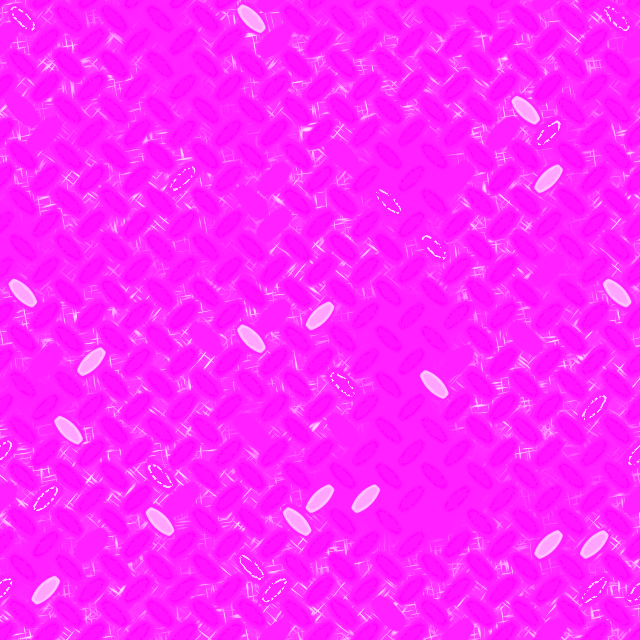
This pattern is drawn by a WebGL 2 fragment shader. Its source:

```glsl
#version 300 es
precision highp float;

uniform vec2 u_resolution;
out vec4 fragColor;

const float REPEATS = 14.0;
const vec2 LATTICE_SHIFT = vec2(0.0, 0.09);

// Green levels of the magenta ramp
const float SMOOTH_PLATE = 0.13;
const float TREAD_BODY = 0.085;
const float TREAD_RING = 0.025;
const float PALE_BODY = 0.64;
const float PALE_RIM = 0.76;
const float WORN_RING = 0.80;

float hash(vec2 cell, float seed) {
    vec3 h = fract(vec3(cell.xyx) * vec3(0.1031, 0.1030, 0.0973) + seed * 0.137);
    h += dot(h, h.yzx + 33.33);
    return fract((h.x + h.y) * h.z);
}

vec2 gradient(vec2 cell) {
    float angle = 6.2832 * hash(cell, 3.0);
    return vec2(cos(angle), sin(angle));
}

float gradientNoise(vec2 p) {
    vec2 i = floor(p), f = p - i;
    vec2 u = f * f * f * (f * (f * 6.0 - 15.0) + 10.0);
    vec2 e = vec2(1.0, 0.0);
    float low = mix(dot(gradient(i), f), dot(gradient(i + e.xy), f - e.xy), u.x);
    float high = mix(dot(gradient(i + e.yx), f - e.yx), dot(gradient(i + e.xx), f - e.xx), u.x);
    return mix(low, high, u.y);
}

vec2 rotate(vec2 p, float angle) {
    float c = cos(angle), s = sin(angle);
    return vec2(c * p.x + s * p.y, c * p.y - s * p.x);
}

float smoothMax(float a, float b, float k) {
    float h = max(k - abs(a - b), 0.0) / k;
    return max(a, b) + h * h * k * 0.25;
}

// Lens with blunt, rounded ends
float lozenge(vec2 p, float halfLength, float halfWidth, float radius) {
    vec2 q = abs(p);
    float flank = length(vec2(q.x, q.y + radius - halfWidth)) - radius;
    return smoothMax(flank, q.x - halfLength, 0.04);
}

float treadDistance(vec2 p, float tilt) {
    vec2 local = p - floor(p + 0.5);
    return lozenge(rotate(local, tilt), 0.375, 0.168, 0.83);
}

// Fine streaks along one direction and across it
float crossHatch(vec2 p, float angle) {
    vec2 q = rotate(p, angle);
    float along = gradientNoise(q * vec2(2.2, 19.0));
    float across = gradientNoise(q.yx * vec2(2.2, 19.0) + 41.0);
    return smoothstep(0.10, 0.55, max(along, across));
}

float scratchedPlate(vec2 p, float treadGap) {
    float wear = smoothstep(-0.32, 0.12, gradientNoise(p * 0.36 + 7.3));
    float halo = smoothstep(0.03, 0.11, treadGap + 0.09 * gradientNoise(p * 2.3));
    float direction = smoothstep(-0.15, 0.15, gradientNoise(p * 0.8 + 19.0));
    float streaks = mix(crossHatch(p, 0.16), crossHatch(p + 60.0, 0.87), direction);
    return SMOOTH_PLATE + wear * halo * (0.08 + 0.62 * streaks);
}

// Ordinary, pale, worn-outline and flat treads
float paintTread(float tone, vec2 p, float d, float seed, float pixel) {
    vec2 id = mod(floor(p + 0.5), REPEATS);
    float kind = hash(id, seed);
    float cover = 1.0 - smoothstep(-pixel, pixel, d);
    float wobble = gradientNoise(p * 7.0 + seed * 13.0);
    float grain = gradientNoise(p * 15.0 + seed * 29.0);
    float ringOffset = abs(d + 0.052 + 0.025 * wobble);
    float ring = 1.0 - smoothstep(0.020 - pixel * 0.5, 0.020 + pixel * 0.5, ringOffset);
    float broken = ring * smoothstep(-0.16, 0.0, grain + 0.4 * wobble);

    if (kind < 0.05) {
        float rim = smoothstep(-0.075, -0.045, d + 0.03 * wobble);
        return mix(tone, mix(PALE_BODY, PALE_RIM, rim), cover);
    }
    if (kind < 0.10) {
        return mix(mix(tone, SMOOTH_PLATE, cover), WORN_RING, cover * broken);
    }
    if (kind < 0.15) {
        float patchCover = 1.0 - smoothstep(0.03, 0.07, d);
        return mix(tone, SMOOTH_PLATE, patchCover);
    }
    float body = TREAD_BODY + 0.02 * (hash(id, seed + 5.0) - 0.5);
    return mix(tone, mix(body, TREAD_RING, broken), cover);
}

void main() {
    vec2 p = gl_FragCoord.xy / u_resolution * REPEATS - LATTICE_SHIFT;
    float pixel = 0.75 * REPEATS / min(u_resolution.x, u_resolution.y);
    vec2 shifted = p - 0.5;

    // Two interleaved lattices with opposite tilts
    float rising = treadDistance(p, 0.7854);
    float falling = treadDistance(shifted, -0.7854);

    float tone = scratchedPlate(p, min(rising, falling));
    tone = paintTread(tone, p, rising, 1.0, pixel);
    tone = paintTread(tone, shifted, falling, 2.0, pixel);
    fragColor = vec4(1.0, clamp(tone, 0.0, 1.0), 1.0, 1.0);
}
```
